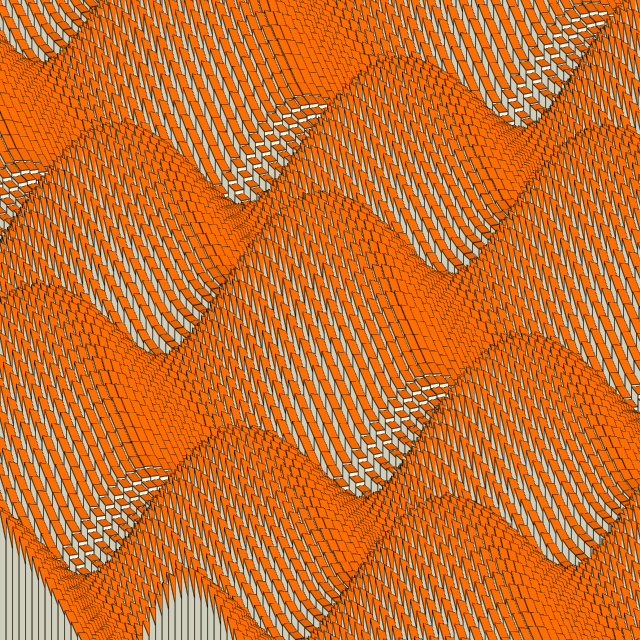
Give the GLSL for this background, as a three.js fragment shader.

```glsl
// Oblique view of a wavy field of square columns with sloping orange lids.
// Each sample walks the column grid from front to back until it meets a lid
// or one of the two visible side walls, then inks the edges of that face.

varying vec2 vUv;

// Screen steps of one column along the two grid axes.
const vec2 AXIS_A = vec2(0.01016, -0.00527);
const vec2 AXIS_B = vec2(0.0141, 0.00394);

// One wave along each axis; the first falls slowly and climbs back fast.
vec2 columnWaves(vec2 cell) {
  vec2 phase = 0.2 * (cell + 0.5);
  phase.x -= 0.3 * (1.0 - cos(phase.x));
  return cos(phase);
}

// A slow swell at half the rate makes neighbouring crests differ in height.
float columnHeight(vec2 cell, vec2 waves) {
  vec2 swell = cos(0.1 * (cell + 0.5)) - 1.0;
  return dot(waves - 1.0, vec2(0.099, 0.0885)) + dot(swell, vec2(0.029, 0.0104));
}

// Fall of the lid along each axis: steep on crests, slight in the hollows.
vec2 lidTilt(vec2 waves) {
  float fall = 0.004 + 0.0145 * smoothstep(-0.95, -0.45, waves.x)
                     + 0.026 * smoothstep(-0.3, 1.0, waves.x);
  return fall * vec2(1.0, 0.25);
}

float edgeDistance(float f) {
  return min(f, 1.0 - f);
}

vec3 inked(vec3 face, float dist) {
  return mix(vec3(0.12, 0.08, 0.03), face, smoothstep(0.0002, 0.0011, dist));
}

vec3 lidColor(vec2 f, vec2 tilt) {
  vec2 sideA = AXIS_A - vec2(0.0, tilt.x);
  vec2 sideB = AXIS_B - vec2(0.0, tilt.y);
  float area = abs(sideB.x * sideA.y - sideB.y * sideA.x);
  float dist = min(edgeDistance(f.x) * area / length(sideB),
                   edgeDistance(f.y) * area / length(sideA));
  vec3 orange = vec3(1.0, 0.43, 0.0) * mix(0.91, 1.0, smoothstep(0.005, 0.018, tilt.x));
  return inked(orange, dist);
}

vec3 wallColor(vec2 f, float depth, vec2 tilt, bool frontWall) {
  if (frontWall) {
    return inked(vec3(0.97, 0.96, 0.90), min(edgeDistance(f.y) * AXIS_B.x, depth * 0.96));
  }
  float slantLength = length(AXIS_A - vec2(0.0, tilt.x));
  float dist = min(edgeDistance(f.x), depth / slantLength) * AXIS_A.x;
  return inked(vec3(0.81, 0.81, 0.74), dist);
}

vec3 traceColumns(vec2 p) {
  // Grid position at crest level, and its change as the sight line sinks.
  float det = AXIS_A.x * AXIS_B.y - AXIS_A.y * AXIS_B.x;
  vec2 origin = vec2(p.x * AXIS_B.y - p.y * AXIS_B.x,
                     p.y * AXIS_A.x - p.x * AXIS_A.y) / det;
  vec2 dir = vec2(-AXIS_B.x, AXIS_A.x) / det;
  vec2 cell = floor(origin);
  float sink = 0.0;
  bool frontWall = false;

  for (int i = 0; i < 160; i++) {
    vec2 f = origin + dir * sink - cell;
    vec2 exits = (cell + vec2(0.0, 1.0) - origin) / dir;
    float next = min(exits.x, exits.y);

    // The field ends in a bare wall at its lower left side.
    if (cell.y >= -60.0) {
      vec2 waves = columnWaves(cell);
      vec2 tilt = lidTilt(waves);
      float depth = columnHeight(cell, waves) - dot(tilt, f) + sink;
      if (depth >= 0.0) return wallColor(f, depth, tilt, frontWall);

      float toLid = -depth / (1.0 - dot(tilt, dir));
      if (sink + toLid <= next) return lidColor(f + dir * toLid, tilt);
    }

    frontWall = exits.x < exits.y;
    cell += frontWall ? vec2(-1.0, 0.0) : vec2(0.0, 1.0);
    sink = next;
  }
  return vec3(0.81, 0.81, 0.74);
}

void main() {
  // Four samples smooth the silhouettes.
  vec3 color = vec3(0.0);
  for (int i = 0; i < 4; i++) {
    float n = float(i);
    vec2 offset = vec2(mod(n, 2.0), floor(n / 2.0)) - 0.5;
    color += traceColumns(vUv + offset * 0.001 - vec2(0.51, 0.698));
  }
  gl_FragColor = vec4(color * 0.25, 1.0);
}
```
